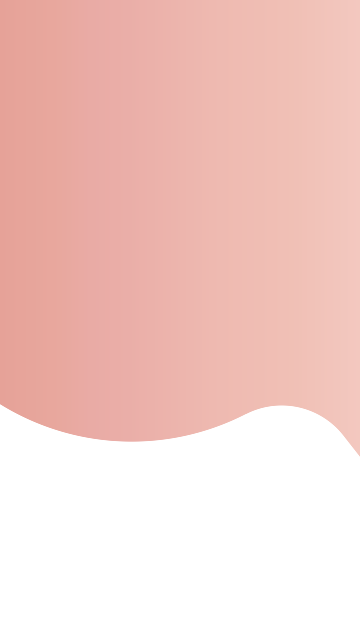
Give the GLSL for this background, as a Shadertoy shader.

```glsl
// Rose gradient with faint vertical bands above a white, wave-shaped lower edge.

#define ASPECT 1.7778                      // design height over width
#define VALLEY_CENTER vec2(0.3657, 1.2454) // circle of the wide dip
#define VALLEY_RADIUS 0.6944
#define CREST_CENTER vec2(0.7824, 0.4338)  // circle of the white crest
#define CREST_RADIUS 0.2176
#define SLOPE_NORMAL vec2(0.787, 0.617)    // direction facing the right slope
#define BAND_COUNT 36.0
#define BAND_STRENGTH 0.6
#define PAPER_COLOR vec3(1.0)

const int STOP_COUNT = 7;

// Each stop holds a colour and, in w, its place across the width.
const vec4 roseStops[STOP_COUNT] = vec4[](
    vec4(0.902, 0.635, 0.596, 0.00),
    vec4(0.910, 0.657, 0.618, 0.16),
    vec4(0.914, 0.669, 0.647, 0.25),
    vec4(0.919, 0.685, 0.660, 0.37),
    vec4(0.934, 0.727, 0.692, 0.60),
    vec4(0.942, 0.753, 0.712, 0.82),
    vec4(0.953, 0.784, 0.751, 1.00));

// Blends the colour stops from left to right.
vec3 roseGradient(float x) {
    vec3 color = roseStops[0].rgb;
    for (int i = 1; i < STOP_COUNT; i++) {
        float t = (x - roseStops[i - 1].w) / (roseStops[i].w - roseStops[i - 1].w);
        color = mix(color, roseStops[i].rgb, clamp(t, 0.0, 1.0));
    }
    return color;
}

// Gathers a smooth ramp into soft steps.
float softBands(float x) {
    float cell = x * BAND_COUNT;
    float stepped = (floor(cell) + smoothstep(0.0, 1.0, fract(cell))) / BAND_COUNT;
    return mix(x, stepped, BAND_STRENGTH);
}

// Signed distance to the wave: positive above it, negative below.
float waveDistance(vec2 p) {
    float valleyShare = VALLEY_RADIUS / (VALLEY_RADIUS + CREST_RADIUS);
    float valleyEnd = mix(VALLEY_CENTER.x, CREST_CENTER.x, valleyShare);
    float crestEnd = CREST_CENTER.x + CREST_RADIUS * SLOPE_NORMAL.x;

    if (p.x < valleyEnd) {
        vec2 lower = vec2(p.x, min(p.y, VALLEY_CENTER.y));
        return VALLEY_RADIUS - length(lower - VALLEY_CENTER);
    }
    vec2 fromCrest = p - CREST_CENTER;
    if (p.x < crestEnd) {
        // Below its centre the crest is solid white.
        fromCrest.y = max(fromCrest.y, 0.0);
        return length(fromCrest) - CREST_RADIUS;
    }
    return dot(fromCrest, SLOPE_NORMAL) - CREST_RADIUS;
}

void mainImage(out vec4 fragColor, in vec2 fragCoord) {
    vec2 uv = fragCoord / iResolution.xy;
    vec2 p = uv * vec2(1.0, ASPECT);

    // Anti-aliased boundary, about one pixel wide.
    float halfPixel = 0.5 * max(1.0 / iResolution.x, ASPECT / iResolution.y);
    float coverage = smoothstep(-halfPixel, halfPixel, waveDistance(p));

    vec3 color = mix(PAPER_COLOR, roseGradient(softBands(uv.x)), coverage);
    fragColor = vec4(color, 1.0);
}
```
